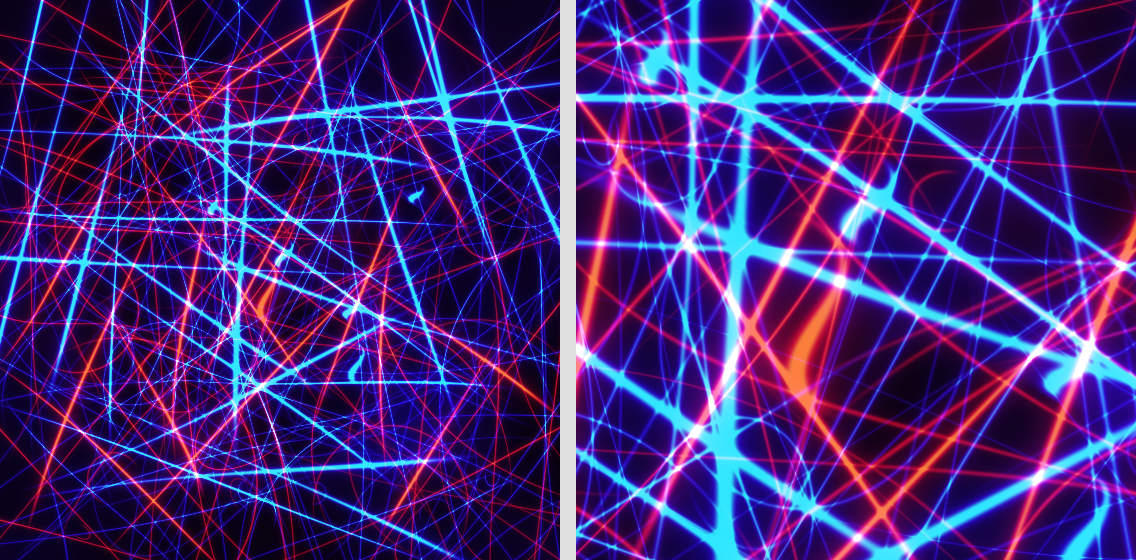
Left, the full canvas; right, a detail of the centre.
Give the GLSL for this background, as a WebGL 2 fragment shader.

```glsl
#version 300 es
precision highp float;

uniform vec2 u_resolution;
out vec4 fragColor;

const int BOLD_BLUE = 27;
const int BOLD_RED = 15;
const int FINE_BLUE = 120;
const int FINE_RED = 64;
const int CURLS = 64;
const int WISPS = 6;
const float BOLD_WIDTH = 0.0047;
const float FINE_WIDTH = 0.0014;
const float HALO_STRENGTH = 0.2;
const float HALO_SPREAD = 3.2;
const float EXPOSURE = 2.2;
const float HALF_PI = 1.5708;
const float GOLDEN = 0.618;
const vec3 NIGHT = vec3(0.025, 0.004, 0.05);
const vec3 BLUE_MIST = vec3(0.03, 0.01, 0.3);
const vec3 RED_MIST = vec3(0.16, 0.01, 0.03);

// Integer hash giving four values from 0 to 1
vec4 hash4(int index, int salt) {
    uvec4 v = uvec4(index, salt, index + 71, salt * 13 + 5) * 1664525u + 1013904223u;
    for (int k = 0; k < 2; k++) {
        v.x += v.y * v.w;
        v.y += v.z * v.x;
        v.z += v.x * v.y;
        v.w += v.y * v.z;
        v ^= v >> 16u;
    }
    return vec4(v & 65535u) / 65535.0;
}

float valueNoise(vec2 p) {
    ivec2 c = ivec2(floor(p));
    vec2 f = fract(p);
    f = f * f * (3.0 - 2.0 * f);
    vec2 low = vec2(hash4(c.x, c.y + 90).x, hash4(c.x + 1, c.y + 90).x);
    vec2 high = vec2(hash4(c.x, c.y + 91).x, hash4(c.x + 1, c.y + 91).x);
    vec2 column = mix(low, high, f.y);
    return mix(column.x, column.y, f.x);
}

// Sharp core with a soft halo
float glow(float dist, float width) {
    float w = max(width, 0.6 / u_resolution.y);
    return exp(-dist * dist / (w * w)) + HALO_STRENGTH * exp(-abs(dist) / (HALO_SPREAD * w));
}

// Tapered stroke; curve holds its bow and its S bend
float streak(vec2 p, vec2 centre, float angle, float halfLength, vec2 curve, float width, float peak) {
    vec2 dir = vec2(cos(angle), sin(angle));
    vec2 q = p - centre;
    float t = dot(q, dir) / halfLength;
    if (abs(t) > 1.0) return 0.0;
    float offset = curve.x * t * t + curve.y * t * (t * t - 0.8);
    float slope = (2.0 * curve.x * t + curve.y * (3.0 * t * t - 0.8)) / halfLength;
    float dist = (dot(q, vec2(-dir.y, dir.x)) - offset) / sqrt(1.0 + slope * slope);
    float swell = exp(-2.0 * (t - peak) * (t - peak));
    float fade = 1.0 - smoothstep(0.6, 1.0, abs(t));
    return glow(dist, width * mix(0.35, 1.0, swell)) * fade * mix(0.45, 1.0, swell);
}

// Part of a flattened ring
float curl(vec2 p, vec2 centre, float angle, float radius, float squash, float width) {
    vec2 dir = vec2(cos(angle), sin(angle));
    vec2 q = p - centre;
    q = vec2(dot(q, dir), dot(q, vec2(-dir.y, dir.x)) * squash);
    float len = length(q) + 0.0001;
    return glow(len - radius, width) * smoothstep(-0.5, 0.4, q.x / len);
}

void main() {
    vec2 p = gl_FragCoord.xy / u_resolution.y;
    float blue = 0.0;
    float red = 0.0;

    // Bold blue beams: a steep fan from above, and shallow crossings
    for (int i = 0; i < BOLD_BLUE; i++) {
        vec4 a = hash4(i, 1), b = hash4(i, 2);
        bool steep = i % 9 < 4;
        float across = fract(float(i) * GOLDEN + 0.1 * a.x);
        vec2 centre = steep ? vec2(across, mix(0.55, 0.95, a.y)) : vec2(mix(0.2, 0.85, a.y), mix(0.05, 0.85, across));
        float angle = steep ? HALF_PI + (across - 0.42) * 0.65 + (a.z - 0.5) * 0.3 : mix(-0.65, 0.5, a.z);
        float width = BOLD_WIDTH * mix(0.5, 1.15, b.x);
        blue += streak(p, centre, angle, mix(0.3, 0.65, a.w), vec2(b.y - 0.5, b.z - 0.5) * 0.05, width, b.w * 1.6 - 0.8);
    }

    // Bold orange beams
    for (int i = 0; i < BOLD_RED; i++) {
        vec4 a = hash4(i, 3), b = hash4(i, 4);
        vec2 centre = vec2(mix(0.1, 0.85, fract(float(i) * GOLDEN + 0.3)), mix(0.1, 0.95, a.y));
        float angle = i % 5 < 3 ? mix(0.35, 1.45, a.z) : mix(1.5, 2.55, a.z);
        float width = BOLD_WIDTH * mix(0.45, 0.85, b.x);
        red += streak(p, centre, angle, mix(0.2, 0.42, a.w), vec2(b.y - 0.5, b.z - 0.5) * 0.04, width, b.w - 0.5);
    }

    // Fine strands of both colours
    for (int i = 0; i < FINE_BLUE + FINE_RED; i++) {
        vec4 a = hash4(i, 5), b = hash4(i, 6);
        vec2 centre = mix(vec2(0.04, 0.0), vec2(0.98, 0.95), a.xy);
        vec2 curve = vec2(b.x - 0.5, b.y - 0.5) * mix(0.04, 0.3, b.z * b.z);
        float light = streak(p, centre, a.z * 2.0 * HALF_PI, mix(0.2, 0.6, a.w), curve, FINE_WIDTH, b.w * 2.0 - 1.0);
        light *= mix(0.25, 0.75, b.w * b.w);
        if (i < FINE_BLUE) blue += light; else red += light;
    }

    // Loose curls, denser in the lower half
    for (int i = 0; i < CURLS; i++) {
        vec4 a = hash4(i, 7), b = hash4(i, 8);
        vec2 centre = vec2(mix(0.08, 0.95, a.x), mix(0.05, 0.9, a.y * sqrt(a.y)));
        float light = curl(p, centre, a.z * 4.0 * HALF_PI, mix(0.02, 0.28, a.w * a.w), mix(0.8, 2.0, b.x), FINE_WIDTH * 0.9);
        light *= mix(0.15, 0.5, b.y);
        if (i % 3 > 0) blue += light; else red += light;
    }

    // Short bright wisps, the orange one near the centre
    for (int i = 0; i < WISPS; i++) {
        vec4 a = hash4(i, 9);
        vec2 centre = i == 0 ? vec2(0.48, 0.48) : mix(vec2(0.2, 0.1), vec2(0.85, 0.8), a.xy);
        float size = i == 0 ? 0.065 : mix(0.02, 0.045, a.w);
        float light = 1.2 * streak(p, centre, mix(1.1, 1.7, a.z), size, vec2(0.1, 0.9) * size, 0.006, -0.4);
        if (i == 0) red += light; else blue += light;
    }

    // Dim mist behind the strokes
    float cloud = 0.65 * valueNoise(p * 4.0) + 0.35 * valueNoise(p * 9.0 + 20.0);
    vec2 fromCentre = p - vec2(0.54, 0.45);
    float middle = exp(-5.0 * dot(fromCentre, fromCentre));
    vec3 color = NIGHT + BLUE_MIST * cloud * cloud * (0.25 + 1.3 * middle);
    color += RED_MIST * middle * smoothstep(0.45, 0.9, valueNoise(p * 5.0 + 40.0));

    // Faint light stays deep blue or red; strong light turns cyan or orange
    float blueLight = 1.0 - exp(-EXPOSURE * blue);
    float redLight = 1.0 - exp(-EXPOSURE * red);
    color += vec3(0.16 * blueLight, 0.03 * blueLight + 0.87 * smoothstep(0.35, 1.1, blue), blueLight);
    color += vec3(redLight, 0.03 * redLight + 0.46 * smoothstep(0.45, 1.2, red), 0.12 * redLight);
    fragColor = vec4(min(color, 1.0), 1.0);
}
```
